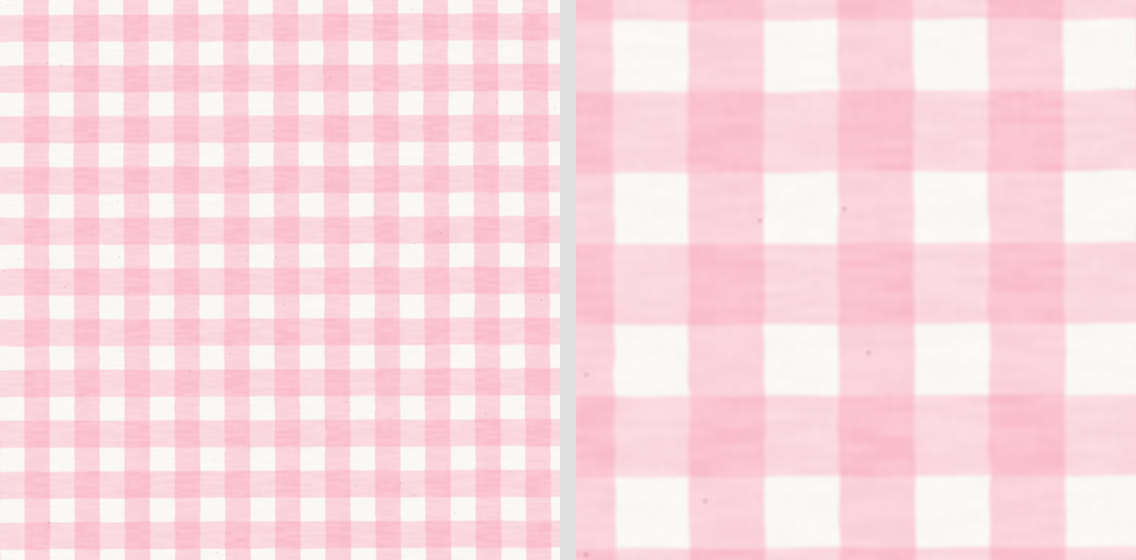
Left, the full canvas; right, a detail of the centre.
This pattern is drawn by a WebGL 1 fragment shader. Its source:

```glsl
precision highp float;
// Pale pink and white woven gingham cloth with slubbed threads.

uniform vec2 u_resolution;

#define PERIOD vec2(0.0891, 0.0906)
#define FIRST_CENTER vec2(0.0645, 0.0430)
#define BAND_WIDTH vec2(0.0450, 0.0482)
#define EDGE_SOFTNESS 0.0022
#define EDGE_WOBBLE 0.0018
#define WHITE vec3(0.980, 0.973, 0.965)
#define WARP_PINK vec3(0.982, 0.825, 0.860)
#define WEFT_PINK vec3(0.982, 0.848, 0.882)
#define CROSS_PINK vec3(0.982, 0.758, 0.808)
#define THREADS 210.0
#define SLUB_STRENGTH 0.16

float hash(vec2 p) {
  p = fract(p * vec2(0.1031, 0.1137));
  p += dot(p, p.yx + 33.33);
  return fract((p.x + p.y) * p.x * 7.31);
}

float noise(vec2 p) {
  vec2 cell = floor(p);
  vec2 f = fract(p);
  f = f * f * (3.0 - 2.0 * f);
  float low = mix(hash(cell), hash(cell + vec2(1.0, 0.0)), f.x);
  float high = mix(hash(cell + vec2(0.0, 1.0)), hash(cell + vec2(1.0, 1.0)), f.x);
  return mix(low, high, f.y);
}

// Slight lean of the warp and tilt of the weft, plus uneven edges.
vec2 relaxCloth(vec2 uv) {
  vec2 p = uv;
  p.x -= 0.0048 * (1.0 - uv.y) * (0.4 + uv.x);
  p.y -= 0.0035 * uv.x;
  p.x += EDGE_WOBBLE * (noise(uv * vec2(12.0, 70.0)) - 0.5);
  p.y += EDGE_WOBBLE * (noise(uv * vec2(35.0, 12.0) + 40.0) - 0.5);
  return p;
}

// Coverage of the vertical (x) and horizontal (y) coloured bands.
vec2 bandCoverage(vec2 p) {
  vec2 fromCenter = abs(fract((p - FIRST_CENTER) / PERIOD + 0.5) - 0.5) * PERIOD;
  vec2 edge = BAND_WIDTH * 0.5 - fromCenter;
  float soft = max(EDGE_SOFTNESS, 0.75 / u_resolution.y);
  return smoothstep(-soft, soft, edge);
}

void main() {
  vec2 uv = gl_FragCoord.xy / u_resolution;
  vec2 band = bandCoverage(relaxCloth(uv));

  // Dyed yarns cross to give four colours.
  vec3 plain = mix(WHITE, WARP_PINK, band.x);
  vec3 dyed = mix(WEFT_PINK, CROSS_PINK, band.x);
  vec3 color = mix(plain, dyed, band.y);

  // Long weft slubs and fainter warp threads lighten or deepen the dye.
  float weft = noise(uv * vec2(42.0, THREADS)) - 0.5;
  float warp = noise(uv * vec2(THREADS, 30.0) + 17.0) - 0.5;
  float cloud = noise(uv * 9.0 + 80.0) - 0.5;
  float slub = weft * mix(0.75, 1.1, band.y) + warp * 0.4 + cloud * 0.25;
  color = mix(color, WHITE, slub * SLUB_STRENGTH * max(band.x, band.y));

  // Soft thread shading and a fine grain over the whole cloth.
  float grain = noise(uv * THREADS * 1.4 + 5.0) - 0.5;
  color += 0.012 * weft + 0.010 * grain;

  // Sparse pale grey flecks.
  vec2 fleckGrid = uv * 40.0;
  vec2 fleckCell = floor(fleckGrid);
  vec2 fleckSpot = 0.25 + 0.5 * vec2(hash(fleckCell + 7.0), hash(fleckCell + 91.0));
  float fleck = 1.0 - smoothstep(0.03, 0.10, length(fract(fleckGrid) - fleckSpot));
  color -= 0.07 * fleck * step(0.975, hash(fleckCell + 151.0));

  gl_FragColor = vec4(clamp(color, 0.0, 1.0), 1.0);
}
```
